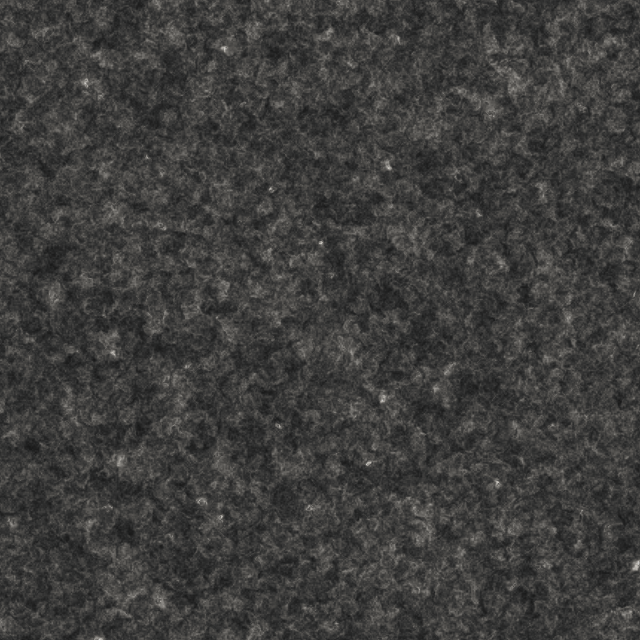
This texture is drawn by a Shadertoy shader. Its source:

```glsl
// Dark charcoal granite with ragged mineral grains and sparse pale flecks.

const float BASE_TONE = 0.232;
const vec3 DARK_TINT = vec3(0.99, 1.0, 1.0);
const vec3 PALE_TINT = vec3(1.02, 1.0, 0.965);

// Cells per canvas height
const vec2 CLOUD_SCALE = vec2(15.0, 9.0);
const float PLATE_SCALE = 62.0;
const float PATCH_SCALE = 46.0;
const float GRAIN_SCALE = 105.0;
const float FINE_SCALE = 215.0;
const float GRIT_SCALE = 430.0;
const float FLECK_SCALE = 15.0;

// Contrast of each layer, in log brightness
const float CLOUD_GAIN = 0.10;
const float PLATE_GAIN = 0.17;
const float PATCH_GAIN = 0.23;
const float GRAIN_GAIN = 0.27;
const float FINE_GAIN = 0.27;
const float GRIT_GAIN = 0.23;
const float VEIN_GAIN = 0.20;
const float FLECK_GAIN = 0.80;
const float FLECK_CHANCE = 0.34;

float hash(vec2 cell, float seed) {
    uvec2 q = uvec2(ivec2(cell) + 4096) * uvec2(1597u, 3571u);
    uint n = (q.x ^ (q.y << 7)) + uint(seed) * 7919u;
    n = (n ^ (n >> 15)) * 73244475u;
    n = (n ^ (n >> 13)) * 73244475u;
    n ^= n >> 16;
    return float(n & 65535u) / 65535.0;
}

vec2 hash2(vec2 cell, float seed) {
    return vec2(hash(cell, seed), hash(cell, seed + 1.0));
}

// Smooth value noise in -1..1
float noise(vec2 p, float seed) {
    vec2 i = floor(p), f = fract(p);
    f = f * f * (3.0 - 2.0 * f);
    float low = mix(hash(i, seed), hash(i + vec2(1, 0), seed), f.x);
    float high = mix(hash(i + vec2(0, 1), seed), hash(i + vec2(1, 1), seed), f.x);
    return 2.0 * mix(low, high, f.y) - 1.0;
}

// Crystal plates: one tone per Voronoi cell, with softened borders
float plates(vec2 p) {
    vec2 home = floor(p);
    float tone = 0.0, total = 0.0;
    for (int y = -1; y <= 1; y++)
    for (int x = -1; x <= 1; x++) {
        vec2 cell = home + vec2(x, y);
        vec2 d = cell + hash2(cell, 11.0) - p;
        float weight = exp(-18.0 * dot(d, d));
        tone += weight * (2.0 * hash(cell, 13.0) - 1.0);
        total += weight;
    }
    return tone / max(total, 1e-9);
}

// Scattered pale flecks of varied size, strength and outline
float flecks(vec2 p, float ragged) {
    vec2 home = floor(p);
    float cover = 0.0;
    for (int y = -1; y <= 1; y++)
    for (int x = -1; x <= 1; x++) {
        vec2 cell = home + vec2(x, y);
        vec2 d = p - cell - hash2(cell, 21.0);
        float angle = 6.2832 * hash(cell, 23.0);
        d = mat2(cos(angle), -sin(angle), sin(angle), cos(angle)) * d;
        d.y *= 1.5;
        float size = hash(cell, 24.0);
        float radius = mix(0.09, 0.26, size * size);
        float present = step(hash(cell, 25.0), FLECK_CHANCE);
        float strength = mix(0.45, 1.0, hash(cell, 26.0));
        float edge = length(d) / radius + 0.5 * ragged;
        cover = max(cover, present * strength * (1.0 - smoothstep(0.35, 1.25, edge)));
    }
    return cover;
}

void mainImage(out vec4 fragColor, in vec2 fragCoord) {
    vec2 uv = fragCoord / iResolution.y;

    // Crumble the grain outlines
    vec2 coarseWarp = vec2(noise(uv * 70.0, 31.0), noise(uv * 70.0, 32.0));
    vec2 fineWarp = vec2(noise(uv * 190.0, 33.0), noise(uv * 190.0, 34.0));
    vec2 p = uv + 0.006 * coarseWarp + 0.0035 * fineWarp;

    // Layered mineral tones
    float fine = noise(uv * FINE_SCALE + coarseWarp, 4.0);
    float grit = noise(uv * GRIT_SCALE, 5.0);
    float tone = CLOUD_GAIN * noise(uv * CLOUD_SCALE, 1.0)
               + PLATE_GAIN * plates(p * PLATE_SCALE)
               + PATCH_GAIN * noise(p * PATCH_SCALE, 2.0)
               + GRAIN_GAIN * noise(p * GRAIN_SCALE, 3.0)
               + FINE_GAIN * fine
               + GRIT_GAIN * grit;

    // Thin broken pale seams
    float seam = 1.0 - smoothstep(0.0, 0.16, abs(noise(p * 58.0, 6.0)));
    tone += VEIN_GAIN * seam * smoothstep(-0.1, 0.6, noise(uv * 40.0, 7.0));

    // Pale flecks, broken up by the fine grain
    float cover = flecks(p * FLECK_SCALE, fine + 0.5 * grit);
    tone += FLECK_GAIN * cover * (1.0 + 0.3 * grit);

    float value = BASE_TONE * exp(tone);
    vec3 tint = mix(DARK_TINT, PALE_TINT, smoothstep(0.15, 0.32, value));
    fragColor = vec4(min(value * tint, vec3(0.78)), 1.0);
}
```
